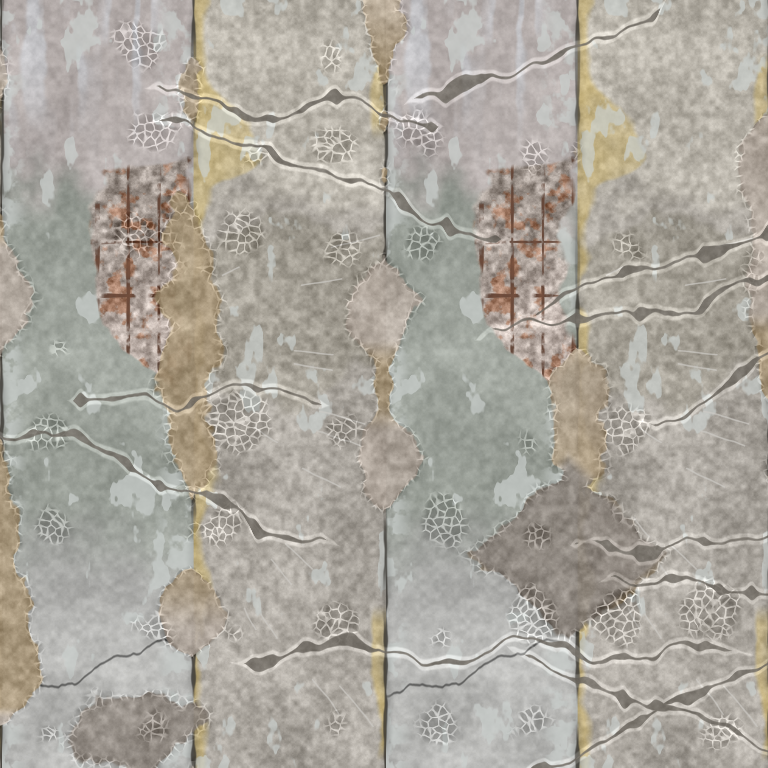
Reproduce this texture procedurally as a three.js fragment shader.

```glsl
// Weathered concrete wall: a grey-green and a beige panel, repeated twice across.
// Panels, paint and rusty bars use the repeating coordinate; patches, cracks and
// crumbled spots use the whole canvas, so the two repeats wear differently.
varying vec2 vUv;

float hash(vec2 p) {
  vec3 q = fract(p.xyx * 0.1031);
  q += dot(q, q.yzx + 33.33);
  return fract((q.x + q.y) * q.z);
}
vec2 hash2(vec2 p) { return vec2(hash(p), hash(p + 57.3)); }

float noise(vec2 p) {
  vec2 i = floor(p), f = fract(p);
  f = f * f * (3.0 - 2.0 * f);
  return mix(mix(hash(i), hash(i + vec2(1, 0)), f.x),
             mix(hash(i + vec2(0, 1)), hash(i + 1.0), f.x), f.y);
}
float fbm(vec2 p) {
  float sum = 0.0, amp = 0.53;
  for (int i = 0; i < 4; i++) {
    sum += amp * noise(p);
    p = p * 2.03 + 11.7;
    amp *= 0.5;
  }
  return sum;
}
// Gap between the two nearest cell centres: zero on pebble borders
float pebbleGap(vec2 p) {
  float near = 9.0, next = 9.0;
  for (int y = -1; y <= 1; y++) for (int x = -1; x <= 1; x++) {
    vec2 c = floor(p) + vec2(x, y);
    float d = length(c + hash2(c) - p);
    next = min(next, max(near, d));
    near = min(near, d);
  }
  return next - near;
}
float below(float edge, float soft, float x) { return 1.0 - smoothstep(edge - soft, edge + soft, x); }
float band(float lo, float hi, float x) { return below(-lo, 0.015, -x) * below(hi, 0.015, x); }

// One repeat, 0.5 wide
vec3 panels(vec2 p) {
  float blot = fbm(p * 13.0) - 0.5, grit = fbm(p * 120.0) - 0.5;
  float y = p.y + 0.16 * blot, right = smoothstep(0.249, 0.251, p.x);
  vec3 green = mix(vec3(0.7, 0.7, 0.69), vec3(0.6, 0.62, 0.59), smoothstep(0.2, 0.36, y));
  green = mix(green, vec3(0.71, 0.68, 0.67), smoothstep(0.7, 0.78, y));
  float drips = smoothstep(0.5, 0.85, noise(vec2(p.x * 80.0, p.y * 9.0) + blot * 2.0));
  green = mix(green, vec3(0.79, 0.8, 0.82), drips * smoothstep(0.74, 0.95, p.y) * 0.7);
  vec3 beige = mix(vec3(0.67, 0.65, 0.62), vec3(0.72, 0.7, 0.66), smoothstep(0.7, 0.77, y));
  beige = mix(beige, vec3(0.61, 0.59, 0.54), band(0.5, 0.7, y) * 0.6);
  vec3 col = mix(green, beige, right) + blot * 0.2 + grit * mix(0.16, 0.3, right);

  // Yellow paint on both edges of the beige panel
  float wide = 0.018 + 0.075 * below(0.85, 0.08, p.y) * smoothstep(0.75, 0.8, p.y);
  float paint = below(wide, 0.006, p.x - 0.25 + blot * 0.06) * right;
  float edgeRuns = max(band(0.83, 0.92, p.y), band(0.02, 0.2, p.y));
  paint = max(paint, below(0.016, 0.004, 0.5 - p.x + blot * 0.04) * edgeRuns);
  col = mix(col, vec3(0.79, 0.71, 0.49) + grit * 0.2, paint * (0.75 + blot));

  // Pale chips, washed edges and scratches
  float chips = smoothstep(0.66, 0.71, fbm(p * vec2(34, 20) + 5.0));
  float wash = below(0.025, 0.015, min(p.x, abs(p.x - 0.235))) * (1.0 - right);
  chips = max(chips, wash * smoothstep(0.5, 0.62, fbm(p * 45.0)));
  col = mix(col, vec3(0.79, 0.81, 0.8), chips * 0.7);
  for (int i = 0; i < 16; i++) {
    vec2 h = hash2(vec2(i, 3)), dir = normalize(vec2(0.4 + h.x, h.y * 2.0 - 1.6));
    vec2 q = p + blot * 0.008 - vec2(0.28 + 0.17 * h.x, 0.08 + 0.62 * h.y);
    float d = length(q - dir * clamp(dot(q, dir), 0.0, 0.02 + 0.05 * h.x));
    col = mix(col, vec3(0.8, 0.79, 0.77), below(0.001, 0.0009, d) * 0.7);
  }

  // Broken-out hollow with rusty bars
  float hollow = max(max(0.123 - p.x, p.x - 0.244), max(p.y - 0.79, 0.7 - p.x - p.y));
  float inside = below(0.0, 0.004, hollow + 0.07 * blot), rust = fbm(p * 55.0 + 20.0);
  vec3 rubble = mix(vec3(0.74, 0.69, 0.66), vec3(0.63, 0.59, 0.56), smoothstep(0.56, 0.72, p.y));
  rubble = mix(rubble, vec3(0.6, 0.42, 0.32), smoothstep(0.52, 0.68, rust) * 0.8);
  col = mix(col, rubble + grit * 0.6, inside);
  vec2 bars = abs(mod(p - vec2(0.105, 0.58), vec2(0.04, 0.07)) - vec2(0.02, 0.035)) + blot * 0.006;
  float bar = max(below(0.0025, 0.001, bars.x), below(0.0025, 0.001, bars.y) * band(0.59, 0.71, p.y));
  vec3 iron = mix(vec3(0.27, 0.22, 0.2), vec3(0.52, 0.34, 0.25), rust);
  col = mix(col, iron, bar * inside * smoothstep(0.3, 0.5, rust));

  // Split lip low on the grey panel
  float lip = p.y - 0.1 - 0.06 * smoothstep(0.05, 0.2, p.x) - 0.035 * (fbm(vec2(p.x * 28.0, 0)) - 0.5);
  float shade = 0.45 * below(0.0015, 0.0015, abs(lip)) + 0.2 * band(0.01, 0.01, lip);
  col *= 1.0 - shade * band(0.0, 0.225, p.x) * (1.0 - right);

  // Dark joints
  float joint = min(abs(p.x - 0.25), min(p.x, 0.5 - p.x)) + (noise(p * 60.0) - 0.5) * 0.003;
  col *= 1.0 - 0.22 * below(0.006, 0.006, joint) * noise(p * 25.0);
  float open = smoothstep(0.15, 0.6, noise(p * vec2(4, 14)));
  return mix(col, vec3(0.24, 0.23, 0.21), below(0.0022, 0.0014, joint) * open * 0.85);
}

void main() {
  vec2 uv = vUv;
  vec3 col = panels(vec2(fract(uv.x * 2.0 - 0.004) * 0.5, uv.y));
  float rough = fbm(uv * 26.0) - 0.5, grit = fbm(uv * 110.0 + 9.0) - 0.5;
  float pebble = smoothstep(0.04, 0.3, pebbleGap(uv * 95.0 + rough));

  // Plaster patches along the joints, plus three large ones
  float seam = floor(uv.x * 4.0 + 0.5);
  float edge = abs(uv.x - seam * 0.25) - 0.1 * (noise(vec2(seam * 17.0, uv.y * 10.0)) - 0.5);
  edge = min(edge, length((uv - vec2(0.245, 0.55)) / vec2(0.035, 0.17)) * 0.03 - 0.03);
  vec2 diamond = abs(uv - vec2(0.74, 0.28)) / vec2(0.12, 0.11);
  float low = length((uv - vec2(0.17, 0.05)) / vec2(0.09, 0.05)) * 0.05 - 0.05;
  float dark = min((diamond.x + diamond.y - 1.0) * 0.08, low);
  float tan = smoothstep(0.5, 0.7, noise(vec2(seam * 5.0, uv.y * 8.0)));
  vec3 plaster = mix(vec3(0.71, 0.67, 0.63), vec3(0.67, 0.6, 0.49), tan);
  plaster = mix(plaster, vec3(0.56, 0.53, 0.5), below(0.01, 0.01, dark));
  edge = min(edge, dark) + rough * 0.045;
  col = mix(col, plaster + rough * 0.2 + grit * 0.28, below(0.0, 0.002, edge) * 0.93);
  col += below(0.005, 0.004, abs(edge)) * mix(0.1, -0.08, pebble);

  // Crumbled spots, one at most per grid cell
  vec2 cell = floor(uv * 8.0), h = hash2(cell + 4.0);
  float spot = length(fract(uv * 8.0) - 0.35 - 0.3 * h) + rough * 0.35;
  col += below(0.1 + 0.18 * h.y, 0.05, spot) * step(0.4, hash(cell + 31.0)) * mix(0.13, -0.11, pebble);

  // Wandering cracks with swollen beads and pale rims
  float crack = 1.0;
  for (int i = 0; i < 13; i++) {
    float k = float(i), x = uv.x - hash(vec2(k, 2));
    float path = fract(k * 0.618 + 0.06) + (hash(vec2(k, 8)) - 0.5) * x;
    path += 0.09 * (fbm(vec2(uv.x * 9.0, k * 7.0)) - 0.5);
    float bead = 0.0012 + 0.009 * pow(noise(vec2(uv.x * 48.0, k * 3.0)), 4.0);
    float past = max(abs(x) - 0.14 - 0.2 * hash(vec2(k, 5)), 0.0);
    crack = min(crack, abs(uv.y - path + rough * 0.008) * 0.85 - bead + past * 0.3);
  }
  col += 0.13 * below(0.0025, 0.0015, abs(crack - 0.002));
  col = mix(col, vec3(0.45, 0.43, 0.4) + grit * 0.2, below(0.0, 0.001, crack) * 0.85);
  gl_FragColor = vec4(clamp(col, 0.0, 1.0), 1.0);
}
```
